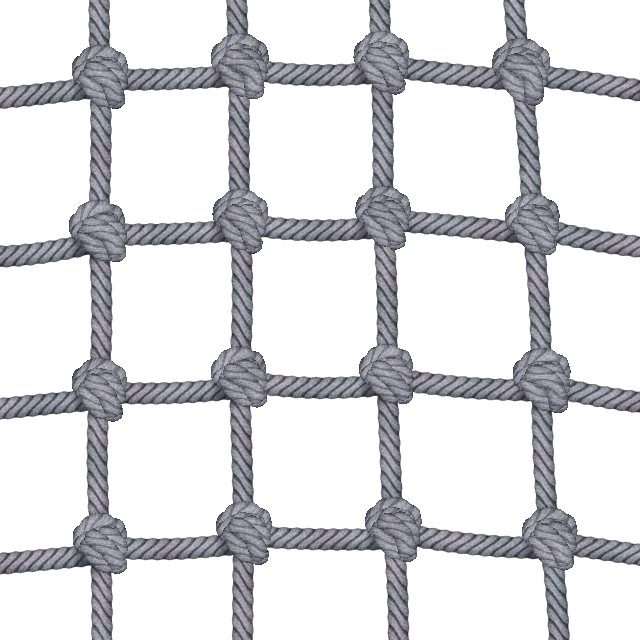
Give the GLSL for this pattern, as a three.js fragment shader.

```glsl
// Knotted net of twisted grey rope, four knots across and four down, on white.
varying vec2 vUv;

const vec3 PAPER = vec3(1.0);
const vec3 ROPE_DARK = vec3(0.09, 0.10, 0.14);
const vec3 ROPE_LIGHT = vec3(0.73, 0.73, 0.77);
const vec2 LIGHT_DIR = vec2(-0.5, 0.85);
const float ROPE_RADIUS = 0.0172;
const float PITCH_ACROSS = 0.0190;  // length of one twist on level ropes
const float PITCH_UP = 0.0235;      // and on upright ropes
const float TWIST_LEAN = 0.85;
const float KNOT_UNIT = 0.0130;
const float EDGE = 0.0012;
const float GRAIN_SCALE = 210.0;
const float PI = 3.14159265;

vec3 color = PAPER;
float grain = 0.0;

vec2 hash2(vec2 p) {
  vec2 q = vec2(dot(p, vec2(127.1, 311.7)), dot(p, vec2(269.5, 183.3)));
  return fract(sin(q) * 43758.55);
}

// Distance to the nearest scattered point.
float cellular(vec2 p) {
  vec2 cell = floor(p);
  float nearest = 2.0;
  for (int y = -1; y <= 1; y++) {
    for (int x = -1; x <= 1; x++) {
      vec2 c = cell + vec2(float(x), float(y));
      nearest = min(nearest, length(c + hash2(c) - p));
    }
  }
  return nearest;
}

// Knot centre in column i and row j; the net flares and bows a little.
vec2 knotCentre(float i, float j) {
  float x = 0.155 + i * (0.218 + 0.0055 * i) - 0.0016 * j * i * i;
  float bow = 0.009 - 0.0075 * (i - 1.75) * (i - 1.75);
  vec2 jitter = (hash2(vec2(i, j) + 7.0) - 0.5) * 0.006;
  return vec2(x, 0.166 + 0.2435 * j + bow) + jitter;
}

// Paints a bent, twisted strand from a to b; shade starts this far from its ends.
void strand(vec2 p, vec2 a, vec2 b, float bend, float radius,
            float pitch, float crease, float shadow) {
  float len = length(b - a);
  vec2 dir = (b - a) / len;
  vec2 normal = vec2(-dir.y, dir.x);
  float along = dot(p - a, dir);
  float s = clamp(along, 0.0, len);
  float slope = bend * PI / len * cos(PI * s / len);
  float across = dot(p - a, normal) - bend * sin(PI * s / len);
  across /= sqrt(1.0 + slope * slope);
  float dist = length(vec2(along - s, across));
  if (dist > radius * 1.2) return;

  // Diagonal lobes of the twist
  float t = clamp(across / radius, -1.0, 1.0);
  float turn = along / pitch - TWIST_LEAN * (t + 0.15 * sin(PI * t));
  float lobe = fract(turn) - 0.5;
  float groove = smoothstep(0.0, 0.28, 0.5 - abs(lobe));
  float r = radius * (0.96 + 0.07 * crease * cos(2.0 * PI * lobe));
  float rim = clamp(dist / r, 0.0, 1.0);

  // Round body, light, fibres and contact shade
  float body = 0.25 + 0.75 * pow(1.0 - rim * rim, 0.4);
  float tone = body * mix(1.0 - crease, 1.0, groove);
  tone *= 0.87 + 0.17 * t * dot(normal, LIGHT_DIR) - 0.12 * lobe;
  tone += 0.05 * sin(lobe * 25.0 + t * 5.0) + grain;
  float fromEnd = min(along, len - along);
  tone *= mix(0.5, 1.0, smoothstep(shadow, shadow + 0.02, fromEnd));

  vec3 tint = vec3(0.014, -0.003, 0.002) * sin(p.x * 31.0 + 3.0 * sin(p.y * 23.0));
  vec3 paint = mix(ROPE_DARK, ROPE_LIGHT, clamp(tone, 0.0, 1.0)) + tint;
  color = mix(color, paint, 1.0 - smoothstep(r - EDGE, r + EDGE, dist));
}

// One strand of a knot, in knot units.
void wrap(vec2 p, vec2 a, vec2 b, float bend, float radius) {
  strand(p, a, b, bend, radius, 1.7, 0.36, -9.0);
}

void knot(vec2 p, vec2 seed) {
  vec2 vary = hash2(seed + 31.0) - 0.5;
  float c = cos(vary.x * 0.28), s = sin(vary.x * 0.28);
  p = mat2(c, s, -s, c) * p / (KNOT_UNIT * (1.0 + 0.1 * vary.y));
  if (length(p) > 6.0) return;
  wrap(p, vec2(-0.8, -1.0), vec2(1.9, -2.8), -0.2, 1.25);         // tail
  wrap(p, vec2(-2.2, 0.5), vec2(2.1, 1.1), 1.6, 1.25);            // collar
  wrap(p, vec2(-2.2, 0.0), vec2(1.5, 0.9), 0.6 + vary.x, 1.10);   // inner loop
  wrap(p, vec2(0.7, 0.9), vec2(2.2, -0.9), 0.4, 1.10);            // right side
  wrap(p, vec2(-1.5, -0.3), vec2(0.5, -2.7), -0.3, 1.10);         // lower front
  wrap(p, vec2(-0.8, 0.6), vec2(1.8, -2.4), 0.5 + vary.y, 1.15);  // upper front
}

void main() {
  grain = (cellular(vUv * GRAIN_SCALE) - 0.5) * 0.24
        + 0.04 * sin(vUv.x * 47.0 + 2.0 * sin(vUv.y * 39.0));

  // Ropes between neighbouring knots
  for (int j = -1; j <= 4; j++) {
    for (int i = -1; i <= 4; i++) {
      vec2 id = vec2(float(i), float(j));
      vec2 a = knotCentre(id.x, id.y);
      vec2 right = knotCentre(id.x + 1.0, id.y);
      vec2 above = knotCentre(id.x, id.y + 1.0);
      vec2 sag = (hash2(id + 3.0) - vec2(0.75, 0.5)) * 0.011;
      strand(vUv, a, above, sag.y, ROPE_RADIUS * 0.97, PITCH_UP, 0.62, 0.035);
      strand(vUv, a - vec2(0.0, 0.007), right - vec2(0.0, 0.018), sag.x,
             ROPE_RADIUS, PITCH_ACROSS, 0.62, 0.028);
    }
  }

  // Knots on top
  for (int j = 0; j < 4; j++) {
    for (int i = 0; i < 4; i++) {
      vec2 id = vec2(float(i), float(j));
      knot(vUv - knotCentre(id.x, id.y), id);
    }
  }
  gl_FragColor = vec4(color, 1.0);
}
```
